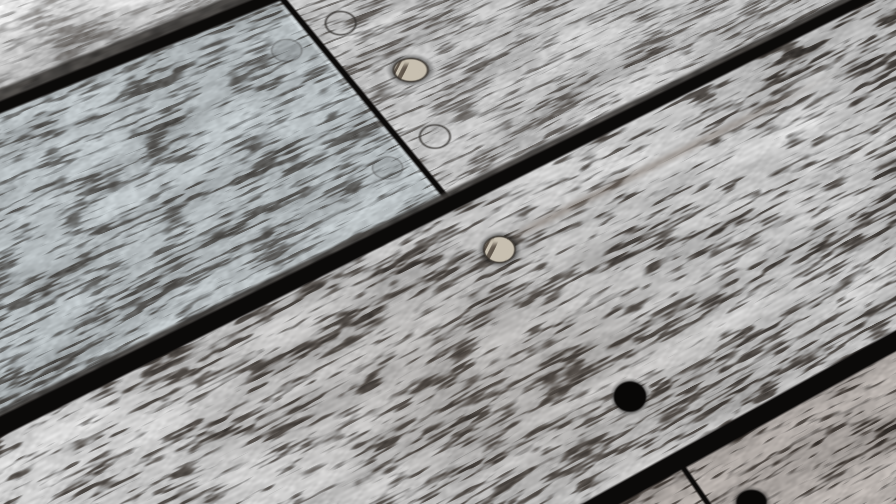
Give the GLSL for this texture, as a WebGL 2 fragment shader.

```glsl
#version 300 es
precision highp float;
// Weathered grey deck boards seen at an angle, with dark gaps, plugs and a screw hole.
// Three slanted seams define a board-aligned frame; stretched value noise in that
// frame gives the grain, and ellipse distances give the round fixings.

#define GRAIN_FREQ vec2(17.0, 125.0)
#define PATCH_FREQ vec2(6.0, 17.0)
#define GRAIN_DEPTH 0.43
#define BASE_TONE 0.755
#define MAIN_SEAM vec2(0.153, 0.495)
#define UPPER_SEAM vec2(0.787, 0.403)
#define LOWER_SEAM vec2(-0.659, 0.553)
#define GAP_COLOR vec3(0.045, 0.038, 0.035)
#define SIDE_COLOR vec3(0.23, 0.22, 0.21)
#define BROWN vec3(0.43, 0.38, 0.34)

uniform vec2 u_resolution;
out vec4 fragColor;

float hash(vec2 p) {
    return fract(sin(dot(p, vec2(127.1, 311.7))) * 43758.5453);
}

float noise(vec2 p) {
    vec2 i = floor(p), f = fract(p);
    f = f * f * (3.0 - 2.0 * f);
    return mix(mix(hash(i), hash(i + vec2(1, 0)), f.x),
               mix(hash(i + vec2(0, 1)), hash(i + vec2(1, 1)), f.x), f.y);
}

float fbm(vec2 p) {
    float sum = 0.0, amp = 0.55;
    for (int i = 0; i < 3; i++) {
        sum += amp * noise(p);
        p = p * 2.1 + 7.3;
        amp *= 0.5;
    }
    return sum;
}

// Height of a point above a seam given as (intercept, slope).
float above(vec2 p, vec2 seam) {
    return p.y - seam.x - seam.y * p.x;
}

float ellipse(vec2 p, vec2 center, vec2 radii) {
    return (length((p - center) / radii) - 1.0) * radii.y;
}

float fill(float d, float soft) {
    return 1.0 - smoothstep(-soft, soft, d);
}

// Grey wood; uv runs along and across the board.
vec3 wood(vec2 uv, float board, float contrast) {
    vec2 q = uv + vec2(board * 3.7, board * 5.1);
    q.y += 0.012 * (noise(q * vec2(3.0, 5.0)) - 0.5);
    float blotch = fbm(q * PATCH_FREQ);
    float streak = noise(q * GRAIN_FREQ) * 0.62
                 + noise(q * GRAIN_FREQ * vec2(2.1, 1.9) + 31.0) * 0.38;
    float pores = smoothstep(0.43, 0.78, streak + 0.42 * (blotch - 0.48));
    float bands = noise(q * vec2(2.2, 42.0) + 9.0) - 0.5;
    float speckle = noise(q * vec2(75.0, 170.0)) - 0.5;
    float tone = BASE_TONE - 0.26 * (blotch - 0.48) - 0.07 * bands + 0.10 * speckle;
    tone -= contrast * GRAIN_DEPTH * pores;
    vec3 tint = mix(vec3(0.93, 0.87, 0.82), vec3(1.0), smoothstep(0.25, 0.65, tone));
    return tone * tint;
}

// Light end-grain plug with a dark rim.
vec3 plug(vec3 col, vec2 p, vec2 center, vec2 radii, float soft) {
    float d = ellipse(p, center, radii);
    vec2 q = p - center;
    float lines = noise(vec2(q.x * 170.0 - q.y * 85.0, q.y * 25.0) + 4.0);
    vec3 face = mix(vec3(0.78, 0.75, 0.69), vec3(0.36, 0.32, 0.28), smoothstep(0.5, 0.85, lines));
    col = mix(col, col * 0.62, fill(d - 0.006, 0.006));
    col = mix(col, face, fill(d, soft));
    return mix(col, vec3(0.19, 0.17, 0.15), 0.8 * fill(abs(d) - 0.0015, soft));
}

void main() {
    vec2 p = gl_FragCoord.xy / u_resolution.y;
    float soft = 1.0 / u_resolution.y;
    float mainD = above(p, MAIN_SEAM);
    float upperD = above(p, UPPER_SEAM);
    float lowerD = above(p, LOWER_SEAM);

    // Cross joints between board ends
    float joint = (p.x - 0.5625 - (1.0 - p.y) * 0.826) * 0.771;
    float endJoint = (p.x - 1.359 - (0.067 - p.y) * 0.687) * 0.82;

    // Board frame: the across axis follows the converging seams
    float span = mainD > 0.0 ? 0.634 - 0.092 * p.x : 0.812 - 0.058 * p.x;
    vec2 uv = vec2(p.x * 1.12 + p.y * 0.35, mainD / span * 0.68);
    float board = mainD > 0.0 ? (upperD > 0.0 ? 0.0 : (joint < 0.0 ? 1.0 : 2.0))
                              : (lowerD > 0.0 ? 3.0 : (endJoint < 0.0 ? 4.0 : 5.0));
    float contrast = board < 0.5 ? 0.45 : (board < 1.5 ? 0.78 : (board < 2.5 ? 0.72 : 1.0));
    vec3 col = wood(uv, board, contrast);

    // Board tints, broad light and brown stains
    if (board == 1.0) col *= vec3(0.92, 0.955, 0.97);
    if (board == 0.0) col *= 0.98 + 0.2 * smoothstep(0.85, 1.0, p.y - 0.2 * p.x);
    if (board > 3.5) col *= vec3(0.88, 0.85, 0.83);
    float stain = exp(-pow((uv.y + 0.114) / 0.009, 2.0))
                * smoothstep(0.98, 1.08, p.x) * (1.0 - smoothstep(1.4, 1.7, p.x));
    float dusk = exp(-dot((p - vec2(0.98, 0.24)) * vec2(2.0, 4.0), (p - vec2(0.98, 0.24)) * vec2(2.0, 4.0)));
    col = mix(col, BROWN, 0.42 * stain + 0.16 * dusk);
    col *= 1.0 + 0.05 * smoothstep(0.7, 0.0, p.x) * step(mainD, 0.0);

    // Two rows of sunken plugs beside the joint
    for (int i = 0; i < 2; i++) {
        float k = float(i);
        float nearRing = ellipse(p, vec2(0.676, 0.954) + k * vec2(0.187, -0.225), vec2(0.030, 0.023));
        float farRing = ellipse(p, vec2(0.569, 0.900) + k * vec2(0.200, -0.233), vec2(0.030, 0.022));
        col = mix(col, vec3(0.20, 0.19, 0.18), 0.8 * fill(abs(nearRing) - 0.0015, soft * 1.2));
        col = mix(col, vec3(0.33), 0.5 * fill(abs(farRing) - 0.001, soft * 1.3));
        col *= 1.0 - 0.10 * fill(farRing, soft);
    }
    col = plug(col, p, vec2(0.815, 0.861), vec2(0.034, 0.023), soft);
    col = plug(col, p, vec2(0.991, 0.505), vec2(0.031, 0.026), soft);

    // Open screw holes
    float hole = min(ellipse(p, vec2(1.250, 0.213), vec2(0.032, 0.030)),
                     ellipse(p, vec2(1.491, 0.004), vec2(0.030, 0.024)));
    col = mix(col, col * 0.65, fill(hole - 0.004, 0.005));
    col = mix(col, GAP_COLOR * 0.7, fill(hole, soft * 1.3));

    // Joints, then long gaps with the shaded side of the upper board
    float jointGap = mainD > 0.0 ? abs(joint) - 0.0055 : (lowerD < 0.0 ? abs(endJoint) - 0.005 : 1.0);
    col = mix(col, GAP_COLOR, fill(jointGap, soft * 1.5));
    col += 0.10 * fill(abs(joint + 0.011) - 0.002, soft * 2.0) * step(0.0, mainD);
    float mainHalf = mix(0.021, 0.011, p.x / 1.75);
    float side = min(abs(upperD - 0.013) - 0.024, abs(mainD - 0.008) - mainHalf - 0.004);
    col = mix(col, SIDE_COLOR * (0.75 + 0.5 * noise(uv * vec2(40.0, 90.0))), 0.9 * fill(side, 0.005));
    float gap = min(abs(mainD) - mainHalf, min(abs(upperD) - 0.012, abs(lowerD) - 0.021));
    col = mix(col, GAP_COLOR, fill(gap * 0.9, soft * 1.6));

    fragColor = vec4(clamp(col, 0.0, 1.0), 1.0);
}
```
